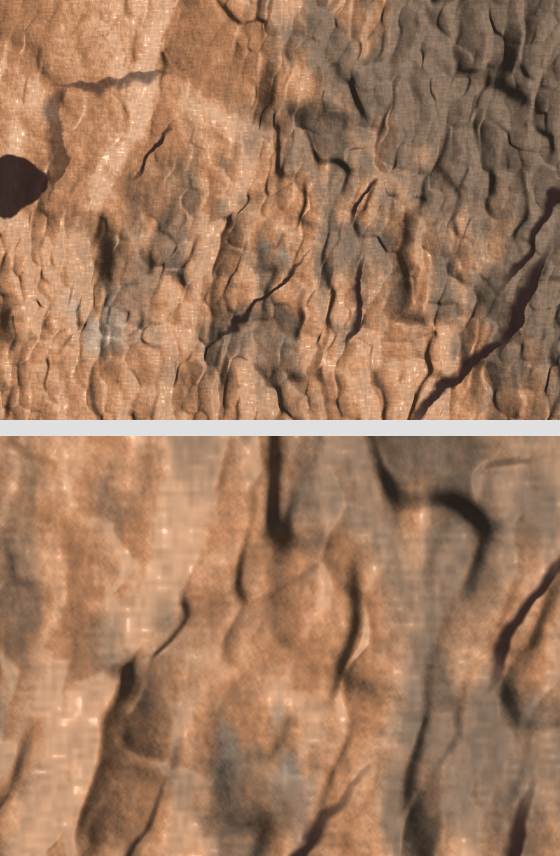
Top, the full canvas; bottom, a detail of the centre.
This texture is drawn by a Shadertoy shader. Its source:

```glsl
const vec3 CLEAN_ORANGE = vec3(0.75, 0.53, 0.375);
const vec3 PALE_SHEEN = vec3(0.90, 0.77, 0.66);
const vec3 DRY_MUD = vec3(0.44, 0.37, 0.31);
const vec3 PALE_DUST = vec3(0.62, 0.56, 0.50);
const vec3 DEEP_SHADOW = vec3(0.17, 0.12, 0.115);
const vec2 LIGHT = vec2(0.82, 0.45);

float hash(vec2 p) {
    return fract(sin(dot(p, vec2(127.1, 311.7))) * 43758.5453);
}

vec2 hash2(vec2 p) {
    return vec2(hash(p), hash(p + 37.3));
}

float noise(vec2 p) {
    vec2 i = floor(p), f = fract(p);
    f = f * f * (3.0 - 2.0 * f);
    return mix(mix(hash(i), hash(i + vec2(1, 0)), f.x),
               mix(hash(i + vec2(0, 1)), hash(i + vec2(1, 1)), f.x), f.y);
}

float fbm(vec2 p) {
    float sum = 0.0, amp = 0.5;
    for (int i = 0; i < 5; i++) {
        sum += amp * noise(p);
        p = mat2(1.6, 1.2, -1.2, 1.6) * p + 5.7;
        amp *= 0.5;
    }
    return sum;
}

// Tilted planes blended at their borders, like creased sheet
float facets(vec2 p, float crispness) {
    vec2 cell = floor(p);
    float height = 0.0, total = 0.0;
    for (int y = -1; y <= 1; y++)
    for (int x = -1; x <= 1; x++) {
        vec2 id = cell + vec2(x, y);
        vec2 d = p - id - 0.15 - 0.7 * hash2(id);
        vec2 slope = hash2(id + 91.7) * 2.0 - 1.0;
        float weight = exp(-crispness * dot(d, d));
        height += weight * (dot(d, slope) * 0.75 - 0.45 * dot(d, d));
        total += weight;
    }
    return height / total;
}

float sheetHeight(vec2 p, float crumple) {
    vec2 q = p + 0.05 * vec2(noise(p * 7.0), noise(p * 7.0 + 31.0))
               + 0.014 * vec2(noise(p * 25.0), noise(p * 25.0 + 17.0));
    q.x -= 0.22 * q.y;
    float h = facets(q * vec2(4.5, 3.6), 9.0) * 0.15;
    h += facets(q * vec2(13.0, 8.0) + 7.0, 11.0) * 0.065 * crumple;
    h += facets(q * vec2(27.0, 19.0) + 23.0, 9.0) * 0.022 * crumple;
    return h + 0.007 * fbm(p * 38.0);
}

// Shadow lying to the left of the direction from a to b
float fold(vec2 p, vec2 a, vec2 b, float width) {
    vec2 along = b - a, rel = p - a;
    float len = length(along);
    float t = dot(rel, along) / (len * len);
    float side = (along.x * rel.y - along.y * rel.x) / len;
    float taper = smoothstep(-0.08, 0.25, t) * smoothstep(1.1, 0.75, t);
    float w = width * (0.25 + 0.75 * taper);
    return taper * smoothstep(-0.004, 0.002, side) * smoothstep(w, w * 0.45, side);
}

float blob(vec2 p, vec2 center, vec2 radius) {
    return smoothstep(1.15, 0.4, length((p - center) / radius));
}

void mainImage(out vec4 fragColor, in vec2 fragCoord) {
    vec2 p = fragCoord / iResolution.y;
    p.x += 0.5 * (4.0 / 3.0 - iResolution.x / iResolution.y);
    vec2 wobble = vec2(fbm(p * 8.0), fbm(p * 8.0 + 19.0)) - 0.48;
    vec2 warped = p + 0.11 * wobble;

    // Relief: broad and smooth at the upper left, crumpled elsewhere
    float smoothArea = blob(p, vec2(0.22, 0.82), vec2(0.55, 0.38));
    float crumple = mix(1.0, 0.35, smoothArea);
    float e = 0.002;
    float h = sheetHeight(p, crumple);
    vec2 gradient = vec2(sheetHeight(p + vec2(e, 0), crumple) - h,
                         sheetHeight(p + vec2(0, e), crumple) - h) / e;
    float lit = -dot(gradient, LIGHT);

    // Mud gathers at the right and in scattered stains
    float edge = mix(1.17, 0.80, smoothstep(0.0, 1.0, p.y));
    float stain = fbm(p * vec2(6.0, 4.0) + 11.0) - 0.48;
    float streak = fbm(p * vec2(22.0, 10.0) + 3.0) - 0.48;
    float mud = smoothstep(-0.17, 0.17, p.x - edge + 0.65 * stain + 0.5 * streak);
    float film = blob(p, vec2(0.66, 0.40), vec2(0.48, 0.42));
    film *= smoothstep(-0.12, 0.18, streak + 0.6 * stain) * 0.75;
    float creaseDirt = smoothstep(0.2, 1.3, length(gradient)) * 0.25 * (1.0 - smoothArea);
    float dirt = clamp(max(mud * 0.93, film) + creaseDirt, 0.0, 0.96);
    vec3 color = mix(CLEAN_ORANGE, DRY_MUD, dirt);

    // Pale dust patches
    float dust = blob(warped, vec2(0.66, 0.46), vec2(0.09, 0.10));
    dust = max(dust, blob(warped, vec2(0.24, 0.24), vec2(0.12, 0.11)));
    color = mix(color, PALE_DUST, dust * smoothstep(-0.02, 0.16, streak) * 0.75);

    // Light on the facets, with sheen on clean sheet
    float shade = 1.0 + 0.27 * clamp(lit, -1.0, 0.6);
    shade -= 0.38 * smoothstep(0.55, 2.2, -lit);
    color *= shade;
    float sheen = smoothstep(-0.25, 0.8, lit) * (0.42 + 0.12 * smoothArea);
    color = mix(color, PALE_SHEEN, sheen * (1.0 - 0.88 * dirt));

    // Woven threads and small glints
    float weave = noise(p * vec2(75.0, 240.0)) + noise(p * vec2(240.0, 75.0)) - 1.0;
    color *= 1.0 + 0.13 * weave;
    float glint = smoothstep(0.45, 0.85, weave) * smoothstep(0.05, 0.7, lit);
    color += 0.22 * glint * (1.0 - dirt);

    // Large folds and the gap at the left
    float dark = fold(warped, vec2(0.95, -0.02), vec2(1.24, 0.20), 0.032);
    dark = max(dark, fold(warped, vec2(1.19, 0.13), vec2(1.31, 0.42), 0.050));
    dark = max(dark, fold(warped, vec2(1.18, 0.31), vec2(1.37, 0.60), 0.028));
    dark = max(dark, fold(warped, vec2(0.82, 0.19), vec2(0.86, 0.38), 0.020));
    dark = max(dark, fold(warped, vec2(0.82, 0.47), vec2(0.90, 0.60), 0.018));
    dark = max(dark, fold(warped, vec2(0.53, 0.18), vec2(0.74, 0.39), 0.014));
    dark = max(dark, fold(warped, vec2(0.32, 0.56), vec2(0.42, 0.70), 0.012));
    dark = max(dark, 0.6 * fold(warped, vec2(0.12, 0.52), vec2(0.18, 0.79), 0.045));
    dark = max(dark, 0.6 * fold(warped, vec2(0.40, 0.84), vec2(0.14, 0.79), 0.022));
    float gap = length((warped - vec2(0.035, 0.56)) / vec2(0.075, 0.065));
    dark = max(dark, smoothstep(1.05, 0.9, gap));
    color = mix(color, DEEP_SHADOW, dark * 0.9);

    fragColor = vec4(clamp(color, 0.0, 1.0), 1.0);
}
```
